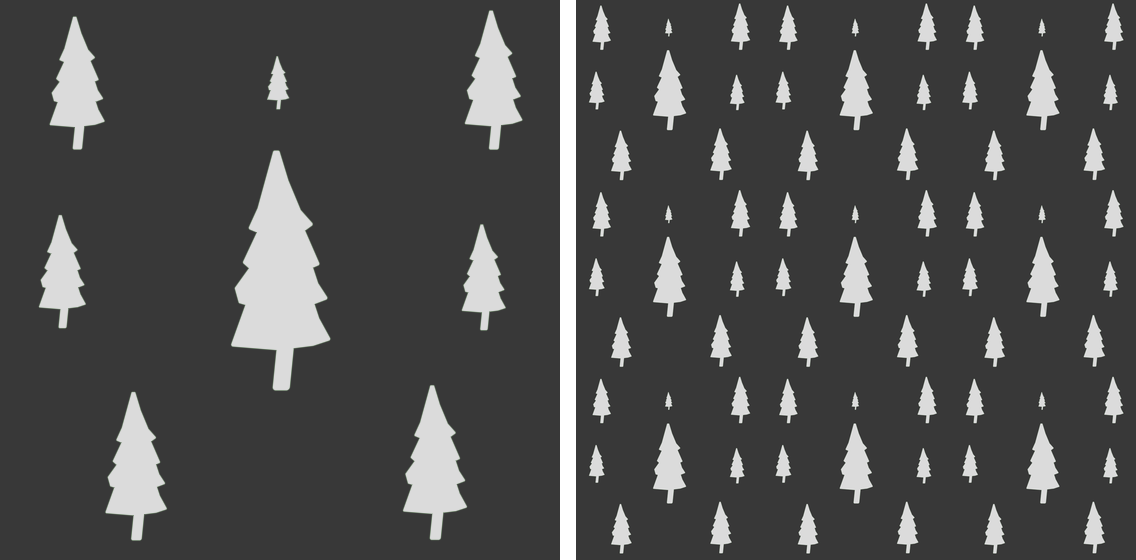
Left: one tile. Right: repeated 3 by 3.
This pattern is drawn by a WebGL 2 fragment shader. Its source:

```glsl
#version 300 es
precision highp float;

uniform vec2 u_resolution;
out vec4 fragColor;

const vec3 CHARCOAL = vec3(0.22);
const vec3 PALE_GREY = vec3(0.86);
const vec3 EDGE_TINT = vec3(-0.06, 0.0, -0.07);

// Outline of the four ragged tiers, for a tree of height 1 centred on 0
const int CORNERS = 24;
const vec2 FOLIAGE[CORNERS] = vec2[](
    vec2(-0.024, 0.488), vec2(-0.012, 0.488), vec2(0.024, 0.37), vec2(0.076, 0.245),
    vec2(0.124, 0.191), vec2(0.091, 0.167), vec2(0.152, 0.027), vec2(0.124, 0.015),
    vec2(0.148, -0.058), vec2(0.185, -0.115), vec2(0.13, -0.136), vec2(0.152, -0.203),
    vec2(0.197, -0.285), vec2(0.133, -0.306), vec2(-0.012, -0.324), vec2(-0.197, -0.309),
    vec2(-0.136, -0.139), vec2(-0.167, -0.13), vec2(-0.182, -0.076), vec2(-0.121, 0.009),
    vec2(-0.148, 0.033), vec2(-0.088, 0.161), vec2(-0.124, 0.176), vec2(-0.088, 0.255));

vec3 hash3(vec2 cell) {
    vec3 p = fract(cell.xyx * vec3(0.1031, 0.103, 0.0973));
    p += dot(p, p.yxz + 33.33);
    return fract((p.xxy + p.yzz) * p.zyx);
}

// Signed distance to the foliage polygon, slightly rounded
float foliageDistance(vec2 p) {
    float nearest = 1e6;
    float side = 1.0;
    for (int i = 0; i < CORNERS; i++) {
        vec2 a = FOLIAGE[i];
        vec2 b = FOLIAGE[(i + 1) % CORNERS];
        vec2 edge = b - a;
        vec2 toP = p - a;
        vec2 offset = toP - edge * clamp(dot(toP, edge) / dot(edge, edge), 0.0, 1.0);
        nearest = min(nearest, dot(offset, offset));
        bool crosses = (a.y > p.y) != (b.y > p.y);
        if (crosses && p.x < a.x + edge.x * toP.y / edge.y) side = -side;
    }
    return side * sqrt(nearest) - 0.009;
}

// Leaning trunk with rounded corners
float trunkDistance(vec2 p) {
    p -= vec2(0.011, -0.4);
    p.x -= 0.1 * p.y;
    vec2 q = abs(p) - vec2(0.036, 0.1) + 0.015;
    return length(max(q, 0.0)) + min(max(q.x, q.y), 0.0) - 0.015;
}

float treeDistance(vec2 p) {
    return min(foliageDistance(p), trunkDistance(p));
}

// One giant in the centre, one sapling above it, medium trees around
float treeHeight(int row, bool middle) {
    if (middle) return row == 1 ? 0.43 : 0.095;
    return row == 1 ? 0.195 : 0.275 - 0.015 * float(row);
}

void main() {
    vec2 uv = gl_FragCoord.xy / u_resolution;
    float nearest = 1.0;

    // Three loose rows: two trees in the lowest, three in the others
    for (int row = 0; row < 3; row++) {
        int count = row == 0 ? 2 : 3;
        for (int col = 0; col < count; col++) {
            bool middle = count == 3 && col == 1;
            vec3 jitter = hash3(vec2(col, row) + 5.0) - 0.5;
            float spread = (float(col) + 0.5) / float(count) - 0.5;
            vec2 centre = vec2(0.5 + 1.1 * spread, 0.175 + 0.34 * float(row));
            centre += jitter.xy * (middle ? vec2(0.01) : vec2(0.08, 0.024));
            float height = treeHeight(row, middle) * (1.0 + 0.12 * jitter.z * float(!middle));

            // Wrapped offset keeps the tile seamless
            vec2 p = (fract(uv - centre + 0.5) - 0.5) / height;
            if (max(abs(p.x) * 2.0, abs(p.y)) < 0.55)
                nearest = min(nearest, treeDistance(p) * height);
        }
    }

    // Soft edge with a faint green fringe
    float softness = max(0.0016, 0.7 / u_resolution.y);
    float cover = 1.0 - smoothstep(-softness, softness, nearest);
    vec3 colour = mix(CHARCOAL, PALE_GREY, cover);
    colour += EDGE_TINT * 4.0 * cover * (1.0 - cover);
    fragColor = vec4(colour, 1.0);
}
```
